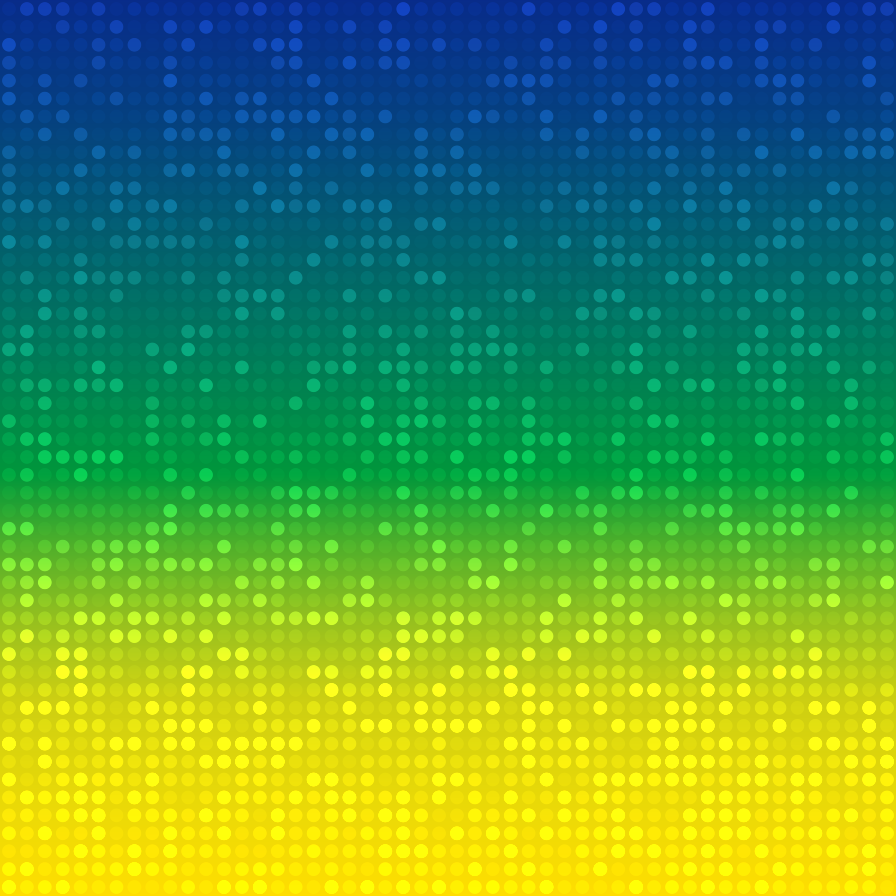
Write a WebGL 2 fragment shader that draws this background.

```glsl
#version 300 es
precision highp float;
// A 50 by 50 grid of glowing dots over a vertical blend from blue through
// green to yellow. Each dot lightens the blend behind it by a hashed amount,
// with about a third of the dots clearly lit and the rest faint.

uniform vec2 u_resolution;
out vec4 fragColor;

float hash(vec2 p) {
    vec3 q = fract(vec3(p.xyx) * 0.1031);
    q += dot(q, q.yzx + 33.33);
    return fract((q.x + q.y) * q.z);
}

// Blend a new colour in between two depths, measured down from the top
vec3 blend(vec3 below, vec3 next, float start, float end, float depth) {
    return mix(below, next, clamp((depth - start) / (end - start), 0.0, 1.0));
}

vec3 background(float depth) {
    vec3 color = vec3(0.03, 0.17, 0.54);
    color = blend(color, vec3(0.02, 0.25, 0.50), 0.00, 0.13, depth);
    color = blend(color, vec3(0.01, 0.36, 0.43), 0.13, 0.26, depth);
    color = blend(color, vec3(0.00, 0.47, 0.35), 0.26, 0.39, depth);
    color = blend(color, vec3(0.00, 0.59, 0.23), 0.39, 0.53, depth);
    color = blend(color, vec3(0.28, 0.68, 0.17), 0.53, 0.60, depth);
    color = blend(color, vec3(0.58, 0.75, 0.12), 0.60, 0.69, depth);
    color = blend(color, vec3(0.80, 0.81, 0.07), 0.69, 0.78, depth);
    color = blend(color, vec3(0.91, 0.85, 0.03), 0.78, 0.89, depth);
    return blend(color, vec3(1.00, 0.87, 0.00), 0.89, 1.00, depth);
}

void main() {
    vec2 uv = gl_FragCoord.xy / u_resolution;
    vec3 color = background(1.0 - uv.y);

    // Dot grid, with the edge softened over about one pixel
    vec2 grid = uv * 50.0;
    vec2 cell = floor(grid);
    float radius = length(fract(grid) - 0.5);
    float softness = 0.6 * 50.0 / min(u_resolution.x, u_resolution.y);
    float dotMask = 1.0 - smoothstep(0.38 - softness, 0.38 + softness, radius);

    // Faint dots everywhere, bright ones scattered among them
    float lit = step(0.68, hash(cell + 7.0));
    float level = hash(cell + 61.0);
    float gain = mix(0.03 + 0.12 * level, 0.22 + 0.17 * level, lit);
    color *= 1.0 + gain * dotMask;
    color += vec3(0.03, 0.02, 0.02) * lit * dotMask;

    fragColor = vec4(min(color, 1.0), 1.0);
}
```
